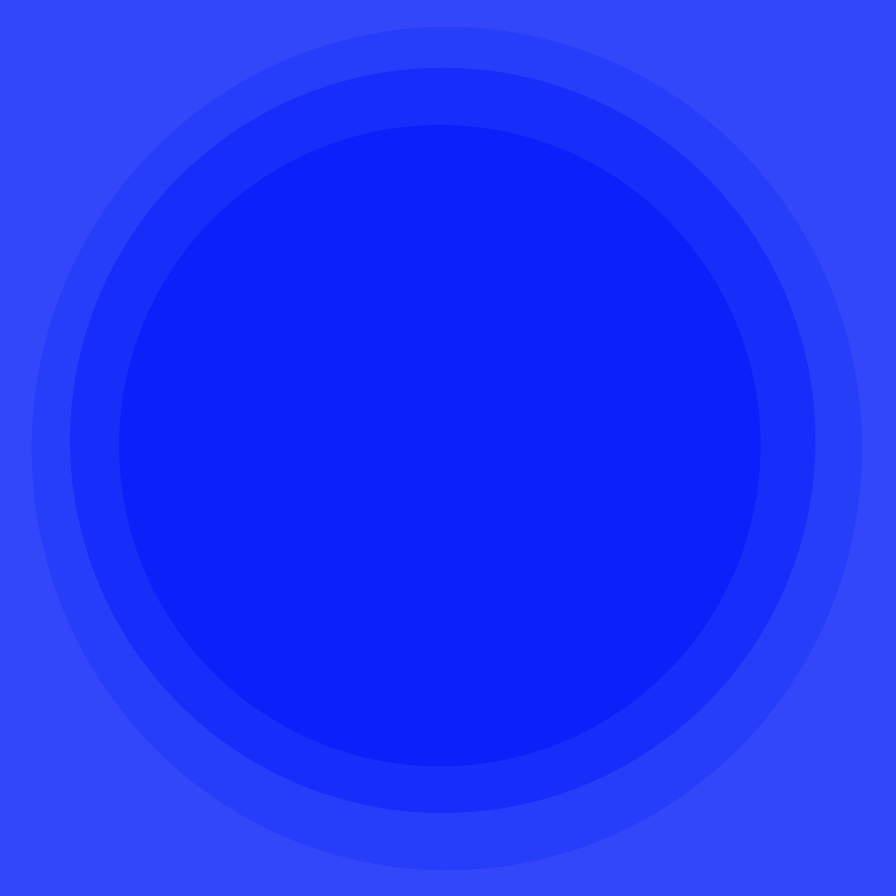
This background is drawn by a WebGL 2 fragment shader. Its source:

```glsl
#version 300 es
precision highp float;
// Three nested flat discs, deepening in blue towards the middle, on a
// lighter blue ground. Each disc is a smooth-edged ellipse mask, layered
// from the outermost to the innermost with slightly shifted centres.

uniform vec2 u_resolution;
out vec4 outColor;

const vec3 GROUND_BLUE = vec3(0.20, 0.28, 0.98);
const vec3 OUTER_BLUE  = vec3(0.15, 0.24, 0.98);
const vec3 MIDDLE_BLUE = vec3(0.09, 0.18, 0.98);
const vec3 INNER_BLUE  = vec3(0.04, 0.13, 0.98);

// Approximate signed distance to an axis-aligned ellipse
float ellipseDistance(vec2 p, vec2 center, vec2 radii) {
    return (length((p - center) / radii) - 1.0) * min(radii.x, radii.y);
}

// Lay a filled ellipse over a base colour, softened by one pixel width
vec3 layDisc(vec3 base, vec3 fill, vec2 p, vec2 center, vec2 radii, float pixel) {
    float d = ellipseDistance(p, center, radii);
    return mix(fill, base, smoothstep(-0.5 * pixel, 0.5 * pixel, d));
}

void main() {
    // Square canvas units, centred on the shorter side
    float side = min(u_resolution.x, u_resolution.y);
    vec2 p = (gl_FragCoord.xy - 0.5 * u_resolution) / side + 0.5;
    float pixel = 1.0 / side;

    // Discs from the outside in
    vec3 color = GROUND_BLUE;
    color = layDisc(color, OUTER_BLUE, p, vec2(0.4987, 0.4993), vec2(0.4635, 0.4707), pixel);
    color = layDisc(color, MIDDLE_BLUE, p, vec2(0.4941, 0.5085), vec2(0.416), pixel);
    color = layDisc(color, INNER_BLUE, p, vec2(0.4909, 0.5026), vec2(0.358), pixel);

    outColor = vec4(color, 1.0);
}
```
